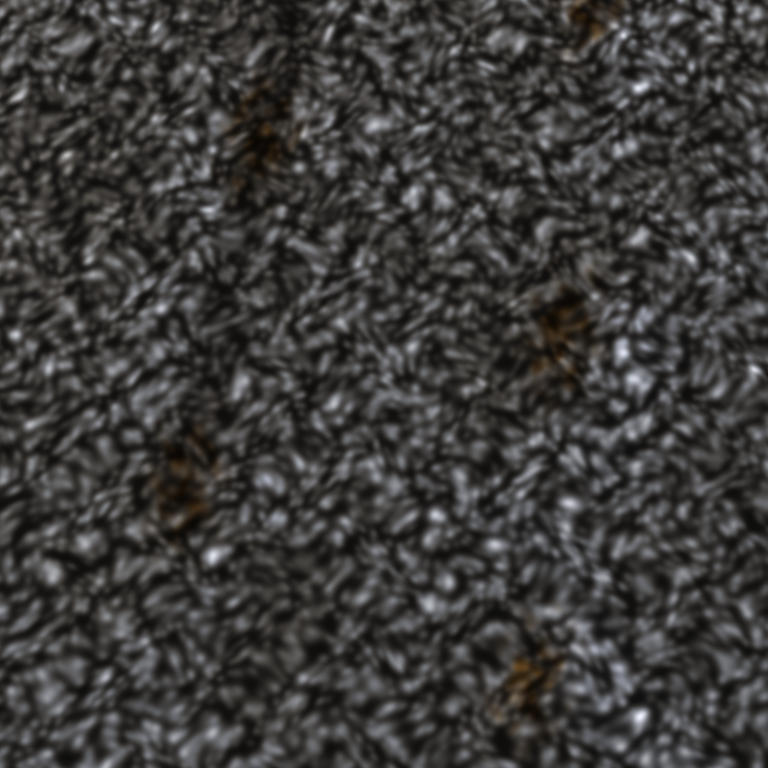
Give the GLSL for this texture, as a Shadertoy shader.

```glsl
vec2 hash2(vec2 p) {
    vec3 q = fract(vec3(p.xyx) * vec3(0.1031, 0.1030, 0.0973));
    q += dot(q, q.yzx + 33.33);
    return fract((q.xx + q.yz) * q.zy);
}

// Soft mounds around jittered cell centres, lit from the upper left
float mounds(vec2 p) {
    vec2 cell = floor(p), local = fract(p);
    float sum = 0.0;
    for (int y = -2; y <= 2; y++)
    for (int x = -2; x <= 2; x++) {
        vec2 id = cell + vec2(x, y);
        vec2 offset = local - vec2(x, y) - 0.1 - 0.8 * hash2(id);
        float shade = 0.55 + 0.9 * hash2(id + 71.0).x;
        float light = 1.0 + dot(offset, vec2(-0.4, 1.1));
        sum += shade * light * exp(-6.0 * dot(offset, offset));
    }
    return sum - 0.52;
}

// Broad uneven patches, about -1 to 1
float patches(vec2 p) {
    return (sin(p.x * 9.0 + 2.0 * sin(p.y * 7.0))
          + sin(p.y * 13.0 - p.x * 6.0 + 1.7 * sin(p.x * 11.0))
          + sin(p.x * 23.0 + p.y * 17.0 + 2.0 * sin(p.y * 19.0))) / 3.0;
}

void mainImage(out vec4 fragColor, in vec2 fragCoord) {
    vec2 uv = fragCoord / iResolution.xy;

    // Grains grow toward the bottom and lean along a diagonal
    vec2 p = vec2((uv.x - 0.5) * (33.0 + 11.0 * uv.y), uv.y * (33.0 + 5.5 * uv.y));
    p += 0.2 * sin(p.yx * 1.3 + 1.5 * sin(p * 0.7));
    vec2 slanted = mat2(0.88, -0.48, 0.48, 0.88) * p * vec2(0.95, 1.15);

    float coarse = mounds(slanted + 40.0);
    float fine = mounds(p * 1.7 + 90.0);
    float tone = 0.235 + 0.25 * coarse + 0.15 * fine;

    // Broad light and one leaning groove
    float patchy = patches(uv);
    float clusters = patches(uv.yx * 3.1 + 2.0);
    tone *= 1.0 + 0.18 * patchy + 0.17 * clusters;
    float across = (uv.x - 0.16 - 0.22 * uv.y) / 0.028;
    tone *= 1.0 - 0.4 * exp(-across * across) * smoothstep(0.28, 0.42, uv.y);

    // Lift the deepest gaps softly above black
    tone = 0.5 * (tone + 0.04 + sqrt((tone - 0.04) * (tone - 0.04) + 0.001));

    // Warm shadows, cool highlights, cooler toward the lower right
    float coolness = smoothstep(0.1, 0.5, tone) + 0.3 * patchy
                   + 0.35 * (uv.x - uv.y);
    vec3 color = tone * mix(vec3(1.05, 1.0, 0.94), vec3(0.985, 1.0, 1.04),
                            clamp(coolness, 0.0, 1.0));

    // Rusty hollows on a leaning lattice, each with a pale bluish side
    for (int i = 0; i < 5; i++) {
        float column = i == 4 ? 1.0 : float(i % 2), row = float(i / 2);
        vec2 center = vec2(0.24 + 0.45 * column + row * (0.1 - 0.06 * column),
                           0.37 - 0.26 * column + 0.45 * row);
        vec2 d = (uv - center) / vec2(0.034, 0.06);
        d.x -= 0.3 * d.y;
        d += 0.45 * sin(uv.yx * vec2(75.0, 110.0) + 2.0 * sin(uv * 90.0));
        float rust = exp(-dot(d, d));
        vec2 side = (uv - center - vec2(0.1, 0.02)) / vec2(0.055, 0.07);
        float pale = exp(-dot(side, side));
        color *= mix(vec3(1.0), vec3(0.65, 0.45, 0.2), rust);
        color *= 1.0 + pale * vec3(0.2, 0.21, 0.25);
    }

    fragColor = vec4(clamp(color, 0.0, 1.0), 1.0);
}
```
